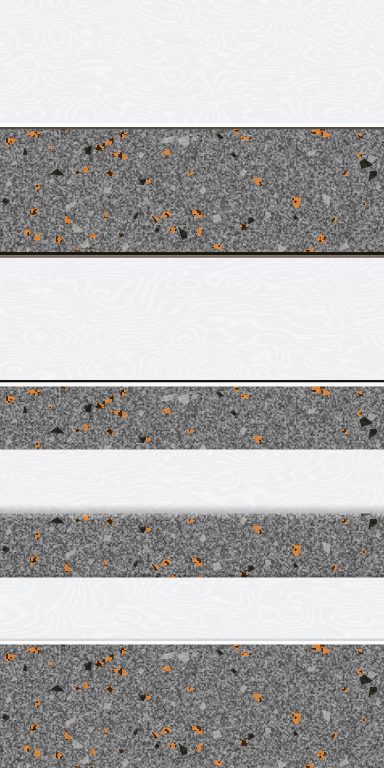
Give the GLSL for this texture, as a WebGL 2 fragment shader.

```glsl
#version 300 es
precision highp float;
// Stacked horizontal panels: pale wood boards alternating with grey terrazzo.
// Terrazzo is fine noise plus hashed polygon chips; wood is warped noise contours.
// Lengths are in 1/384 of the canvas width, with y measured down from the top.
uniform vec2 u_resolution;
out vec4 fragColor;

float hash(vec2 p) {
  vec3 q = fract(p.xyx * vec3(0.1031, 0.1030, 0.0973));
  q += dot(q, q.yzx + 33.33);
  return fract((q.x + q.y) * q.z);
}

float noise(vec2 p) {
  vec2 i = floor(p), f = fract(p);
  f = f * f * (3.0 - 2.0 * f);
  return mix(mix(hash(i), hash(i + vec2(1, 0)), f.x),
             mix(hash(i + vec2(0, 1)), hash(i + vec2(1, 1)), f.x), f.y);
}

// Smooth coverage of the strip between top and bottom
float strip(float y, float top, float bottom, float px) {
  return clamp((y - top) / px + 0.5, 0.0, 1.0) * clamp((bottom - y) / px + 0.5, 0.0, 1.0);
}

// White board with faint, long, wavy grain
vec3 wood(vec2 p) {
  float warp = noise(p * vec2(0.012, 0.035)) + 0.35 * noise(p * vec2(0.035, 0.09) + 7.0);
  float rings = 0.5 + 0.5 * sin(warp * 75.0 + p.y * 0.35);
  float pores = noise(p * vec2(0.14, 0.85));
  float vein = smoothstep(0.55, 1.0, rings) * (0.4 + 0.6 * pores);
  return vec3(0.938, 0.94, 0.948) + 0.028 * vein + 0.012 * (pores - 0.5);
}

// Signed distance to an irregular four-sided chip
float chipDistance(vec2 q, vec2 id) {
  float turn = 6.283 * hash(id + 11.0), size = 1.8 + 2.7 * hash(id + 23.0), d = -9.0;
  for (int k = 0; k < 4; k++) {
    float r = hash(id + 31.0 + 17.0 * float(k));
    float a = turn + 1.571 * float(k) + 1.1 * (r - 0.5);
    d = max(d, dot(q, vec2(cos(a), sin(a))) - size * (0.45 + 0.85 * r));
  }
  return d;
}

// Speckled grey ground with orange, dark and pale chips
vec3 terrazzo(vec2 p, float px) {
  float grain = noise(p * 0.62) * 0.6 + noise(p * 0.9 + 40.0) * 0.4;
  vec3 col = vec3(0.468, 0.465, 0.47) + 0.55 * (grain - 0.5);
  vec2 cell = floor(p / 16.0);
  for (int j = -1; j <= 1; j++)
  for (int i = -1; i <= 1; i++) {
    vec2 c = cell + vec2(i, j), id = vec2(mod(c.x, 24.0), c.y) + 3.0;
    if (hash(id) > 0.25 + 0.28 * noise(id * 0.45)) continue;
    vec2 q = p - 16.0 * (c + 0.1 + 0.8 * vec2(hash(id + 51.0), hash(id + 67.0)));
    float kind = hash(id + 83.0);
    vec3 chip = vec3(0.16, 0.16, 0.14);
    if (kind < 0.42) {
      float streak = smoothstep(0.62, 0.72, noise(q * 0.45 + id * 5.0));
      chip = mix(vec3(0.85, 0.53, 0.25), vec3(0.24, 0.17, 0.1), streak);
    } else if (kind > 0.72) chip = vec3(0.66, 0.66, 0.65);
    chip += 0.12 * (noise(q * 0.6 + id) - 0.5);
    col = mix(col, chip, clamp(0.5 - chipDistance(q, id) / px, 0.0, 1.0));
  }
  return col;
}

void main() {
  vec2 p = gl_FragCoord.xy / u_resolution * vec2(384, 768);
  p.y = 768.0 - p.y;
  float y = p.y, px = 384.0 / u_resolution.x;

  // Boards, each cut from another part of the wood
  float board = step(250.0, y) + step(420.0, y) + step(545.0, y);
  vec3 col = wood(p + vec2(130, 61) * board);

  // Bright lips and soft shadows on the board edges
  col = mix(col, vec3(0.985), strip(y, 123.0, 127.0, px));
  col = mix(col, vec3(0.975), strip(y, 382.0, 386.0, px));
  col -= 0.22 * smoothstep(503.0, 514.0, y) * step(y, 514.0);
  col -= 0.10 * strip(y, 638.5, 641.0, px);
  col = mix(col, vec3(0.98), strip(y, 641.0, 644.0, px));

  // Terrazzo panels share one pattern; the third is a lower cut of it
  float origin = y < 300.0 ? 129.0 : y < 480.0 ? 387.0 : y < 600.0 ? 477.0 : 645.0;
  float panel = strip(y, 128.5, 253.0, px) + strip(y, 386.5, 449.5, px)
              + strip(y, 513.5, 577.5, px) + strip(y, 644.5, 770.0, px);
  vec3 stone = terrazzo(vec2(p.x, y - origin), px);
  stone += 0.17 * (1.0 - smoothstep(513.0, 521.0, y)) * step(480.0, y);
  stone *= 1.0 - 0.15 * strip(y, 574.5, 578.0, px);
  col = mix(col, stone, min(panel, 1.0));

  // Dark joints of differing weight
  col = mix(col, vec3(0.32, 0.30, 0.27), strip(y, 127.0, 129.2, px));
  col = mix(col, vec3(0.11, 0.10, 0.06), strip(y, 252.0, 255.5, px));
  col = mix(col, vec3(0.45, 0.42, 0.37), strip(y, 255.5, 257.8, px));
  col = mix(col, vec3(0.07, 0.09, 0.05), strip(y, 380.0, 382.3, px));
  fragColor = vec4(col, 1.0);
}
```
